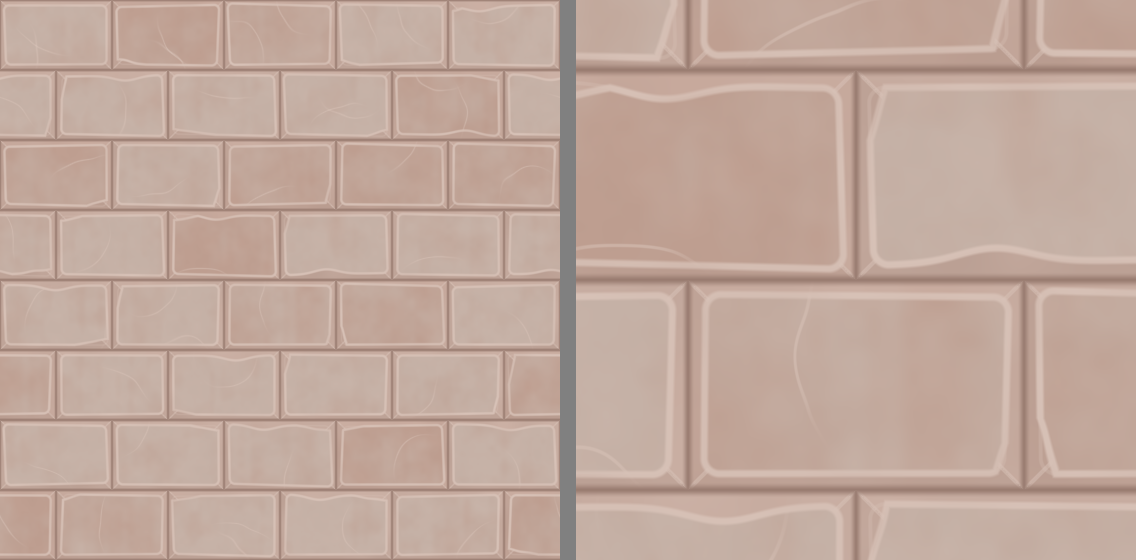
Left, the full canvas; right, a detail of the centre.
Reproduce this texture procedurally as a Shadertoy shader.

```glsl
// Worn pinkish stone bricks in running bond, five across and eight rows high.
// Each brick is a rounded face inside a mitred bevel; hashes vary its tint,
// bevel slant, chipped corner, edge dent and hairline cracks.

#define GRID vec2(5.0, 8.0)      // bricks across and down
#define BRICK vec2(1.6, 1.0)     // brick size, in row heights
#define BEVEL 0.078              // mean inset of the face
#define RIM_WIDTH 0.017          // half width of the pale rim
#define JOINT_WIDTH 0.032        // reach of the dark joint
#define CRACK_WIDTH 0.008
#define STONE vec3(0.775, 0.695, 0.652)
#define CLAY  vec3(0.745, 0.620, 0.565)
#define SLOPE vec3(0.765, 0.650, 0.602)
#define RIM   vec3(0.845, 0.760, 0.718)
#define JOINT vec3(0.590, 0.475, 0.430)

vec4 hash4(vec2 p) {
    vec4 q = fract(p.xyxy * vec4(0.1031, 0.1030, 0.0973, 0.1099));
    q += dot(q, q.wzxy + 33.33);
    return fract((q.xxyz + q.yzzw) * q.zywx);
}

float noise(vec2 p) {
    vec2 i = floor(p), f = fract(p);
    f = f * f * (3.0 - 2.0 * f);
    return mix(mix(hash4(i).x, hash4(i + vec2(1, 0)).x, f.x),
               mix(hash4(i + vec2(0, 1)).x, hash4(i + vec2(1, 1)).x, f.x), f.y);
}

float fbm(vec2 p) {
    return 0.55 * noise(p) + 0.3 * noise(p * 2.1 + 7.3) + 0.15 * noise(p * 4.3 + 3.1);
}

float roundBox(vec2 p, vec2 halfSize, float radius) {
    vec2 q = abs(p) - halfSize + radius;
    return length(max(q, 0.0)) + min(max(q.x, q.y), 0.0) - radius;
}

// Antialiased stroke of a given half width around zero
float stroke(float d, float width, float px) {
    return 1.0 - smoothstep(width - px, width + px, abs(d));
}

// Bevelled face whose four sides slant and bulge independently
float faceDistance(vec2 p, vec4 slant, vec4 wear) {
    vec2 along = p.yx / BRICK.yx;
    vec2 low  = BEVEL + 0.045 * (slant.xy - 0.5) * (0.4 + 2.0 * along);
    vec2 high = BEVEL + 0.045 * (slant.zw - 0.5) * (0.4 - 2.0 * along);
    float dentX = (p.x - 0.7 * (wear.z - 0.5)) / 0.24;
    float dent = 0.07 * step(0.72, wear.w) * exp(-dentX * dentX);
    if (wear.x < 0.5) low.y += dent; else high.y += dent;
    return roundBox(p - 0.5 * (low - high), 0.5 * (BRICK - low - high), 0.075);
}

// Chord across one random corner; negative on the chipped side
float chipDistance(vec2 p, vec4 h) {
    vec2 u = 0.5 * BRICK - p * sign(h.xy - 0.5);
    vec2 size = h.z < 0.6 ? vec2(0.5 + 0.7 * h.w, 0.17) : vec2(0.17, 0.4 + 0.4 * h.w);
    u += 0.015 * (noise(p * 6.0 + h.xy * 40.0) - 0.5);
    return (u.x / size.x + u.y / size.y - 1.0) * min(size.x, size.y);
}

// Fading arc that crosses the face
float crack(vec2 p, vec4 h, float px) {
    float angle = 6.2832 * h.x, radius = 0.45 + 0.7 * h.y;
    vec2 dir = vec2(cos(angle), sin(angle));
    vec2 q = p - 0.7 * (h.zw - 0.5);
    float d = length(q - dir * radius) - radius;
    d += 0.07 * (noise(p * 4.0 + h.xy * 30.0) - 0.5);
    float t = abs(dot(q, vec2(-dir.y, dir.x)));
    return stroke(d, CRACK_WIDTH, max(px, 0.005)) * (1.0 - smoothstep(0.1, 0.5, t));
}

void mainImage(out vec4 fragColor, in vec2 fragCoord) {
    float px = GRID.y / iResolution.y;

    // Running bond: even rows move by half a brick, ids wrap at the border
    vec2 cell = fragCoord / iResolution.xy * GRID;
    cell.x += 0.5 * (1.0 - mod(floor(cell.y), 2.0));
    vec2 id = mod(floor(cell), GRID);
    vec2 p = (fract(cell) - 0.5) * BRICK;
    vec4 tint = hash4(id + 11.0), slant = hash4(id + 37.0);
    vec4 wear = hash4(id + 71.0), chipSeed = hash4(id + 103.0);
    vec2 seed = floor(tint.xy * 90.0);

    // Stone face: brick tint, soft blotches and faint vertical streaks
    float blotch = fbm(p * 2.6 + seed);
    float streak = noise(vec2(p.x * 11.0, p.y * 0.7) + seed);
    float clay = 0.75 * smoothstep(0.45, 0.95, tint.z) + 0.9 * (blotch - 0.42);
    clay += 0.18 * (streak - 0.5) + 0.12 * dot(p, tint.xy - 0.5);
    vec3 face = mix(STONE, CLAY, clamp(clay, 0.0, 1.0));
    face += 0.018 * (fbm(p * 5.0 + seed + 20.0) - 0.5);

    // Hairline cracks
    float lines = crack(p, hash4(id + 131.0), px) * step(0.3, wear.y);
    lines += crack(p, hash4(id + 167.0), px) * step(0.6, wear.z);
    face = mix(face, RIM, min(0.55 * lines, 0.7));

    // Bevel: each side has its own tone, pale mitres run from the corners
    vec2 u = 0.5 * BRICK - abs(p);
    float edge = min(u.x, u.y);
    float side = u.x < u.y ? 0.012 * sign(p.x) : 0.022 * sign(p.y);
    vec3 slope = mix(SLOPE, face, 0.3) + side;
    slope -= 0.03 * (noise(p * 3.0 + seed + 50.0) - 0.4);
    slope = mix(slope, RIM, 0.5 * stroke(u.x - u.y, 0.014, px));

    // Chipped corner trims the face, then the pale rim follows its outline
    float whole = faceDistance(p, slant, wear);
    float chip = chipDistance(p, chipSeed) + step(0.65, tint.w);
    float outline = max(whole, -chip);
    vec3 color = mix(face, slope, smoothstep(-px, px, outline));
    float rimFade = 0.6 + 0.4 * noise(p * 3.5 + seed + 80.0);
    color = mix(color, RIM, 0.3 * stroke(whole, 0.009, px));
    color = mix(color, RIM, rimFade * stroke(outline, RIM_WIDTH, max(px, 0.009)));

    // Dark joint, a little heavier along the horizontal courses
    float reach = JOINT_WIDTH * (u.y < u.x ? 1.2 : 1.0);
    color = mix(JOINT, color, smoothstep(-0.006, reach, edge));
    fragColor = vec4(color, 1.0);
}
```
